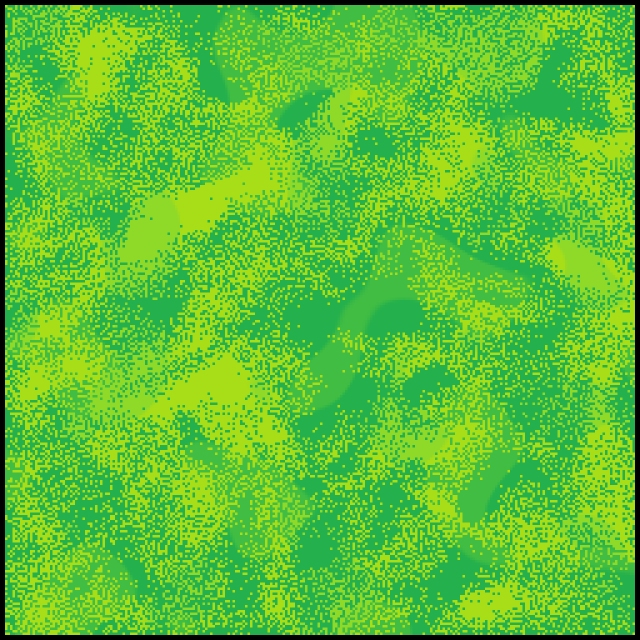
Reproduce this texture procedurally as a WebGL 1 fragment shader.

```glsl
precision highp float;
// Mottled green and lime field, dithered into fine square grains inside a thin black frame.

uniform vec2 u_resolution;

const float GRAINS = 256.0; // grains across the canvas

vec2 hash2(vec2 p) {
  vec3 q = fract(p.xyx * vec3(0.1031, 0.1030, 0.0973));
  q += dot(q, q.yzx + 33.33);
  return fract((q.xx + q.yz) * q.zy);
}

float cornerSlope(vec2 corner, vec2 offset) {
  float angle = 6.2832 * hash2(corner).x;
  return dot(vec2(cos(angle), sin(angle)), offset);
}

float gradientNoise(vec2 p) {
  vec2 i = floor(p), f = p - i;
  vec2 u = f * f * f * (f * (f * 6.0 - 15.0) + 10.0);
  vec2 e = vec2(1.0, 0.0);
  return mix(mix(cornerSlope(i, f), cornerSlope(i + e, f - e), u.x),
             mix(cornerSlope(i + e.yx, f - e.yx), cornerSlope(i + 1.0, f - 1.0), u.x), u.y);
}

// Hash minus its neighbourhood mean: evenly spread dither thresholds
float blueNoise(vec2 cell) {
  float v = 0.0;
  for (int y = -1; y <= 1; y++) {
    for (int x = -1; x <= 1; x++) {
      vec2 o = vec2(float(x), float(y));
      float d = dot(o, o);
      float weight = d < 0.5 ? 1.0 : (d < 1.5 ? -0.15 : -0.1);
      v += weight * hash2(cell + o + 300.0).x;
    }
  }
  return v;
}

// Scattered soft brush strokes, alternately lime (+) and green (-)
float strokes(vec2 p) {
  float sum = 0.0;
  for (int i = 0; i < 26; i++) {
    float id = float(i);
    vec2 r = hash2(vec2(id, 71.0));
    float angle = 3.1416 * r.x;
    vec2 axis = vec2(cos(angle), sin(angle));
    vec2 d = p - hash2(vec2(id, 19.0));
    vec2 size = mix(vec2(0.04, 0.022), vec2(0.11, 0.042), r.y);
    vec2 q = vec2(dot(d, axis), dot(d, vec2(-axis.y, axis.x))) / size;
    float side = mod(id, 2.0) * 2.0 - 1.0;
    sum += side * (1.0 - smoothstep(0.35, 1.1, length(q)));
  }
  return sum;
}

// Share of lime against green, centred on zero
float limeBias(vec2 p) {
  vec2 warp = vec2(gradientNoise(p * 9.0 + 40.0), gradientNoise(p * 9.0 + 80.0));
  vec2 q = p + 0.05 * warp;
  float cloud = 0.6 * gradientNoise(q * 4.5 + 3.0)
              + 0.6 * gradientNoise(q * 9.0 + 17.0)
              + 0.45 * gradientNoise(q * 21.0 + 29.0);
  vec2 m = min(p, 1.0 - p);
  float rim = 1.0 - smoothstep(0.01, 0.04, min(m.x, m.y));
  return cloud + 0.5 * strokes(q) - 0.15 * rim - 0.05;
}

vec3 grainColor(vec2 cell) {
  vec2 p = (cell + 0.5) / GRAINS;
  vec2 m = min(p, 1.0 - p) * GRAINS;
  if (min(m.x, m.y) < 2.0) return vec3(0.0); // frame

  // Muted patches within each of the two paints
  float greenTint = smoothstep(0.13, 0.18, gradientNoise(p * 6.0 + 120.0));
  float limeTint = smoothstep(0.15, 0.2, gradientNoise(p * 7.0 + 160.0));
  vec3 green = mix(vec3(0.14, 0.69, 0.30), vec3(0.25, 0.74, 0.26), greenTint);
  vec3 lime = mix(vec3(0.66, 0.87, 0.09), vec3(0.56, 0.85, 0.16), limeTint);
  return blueNoise(cell) < limeBias(p) ? lime : green;
}

void main() {
  // Blend the four nearest grains over one pixel, so grain edges stay smooth
  vec2 p = gl_FragCoord.xy / u_resolution * GRAINS - 0.5;
  vec2 cell = floor(p);
  vec2 w = clamp((p - cell - 0.5) * u_resolution / GRAINS + 0.5, 0.0, 1.0);
  vec3 below = mix(grainColor(cell), grainColor(cell + vec2(1.0, 0.0)), w.x);
  vec3 above = mix(grainColor(cell + vec2(0.0, 1.0)), grainColor(cell + 1.0), w.x);
  gl_FragColor = vec4(mix(below, above, w.y), 1.0);
}
```
